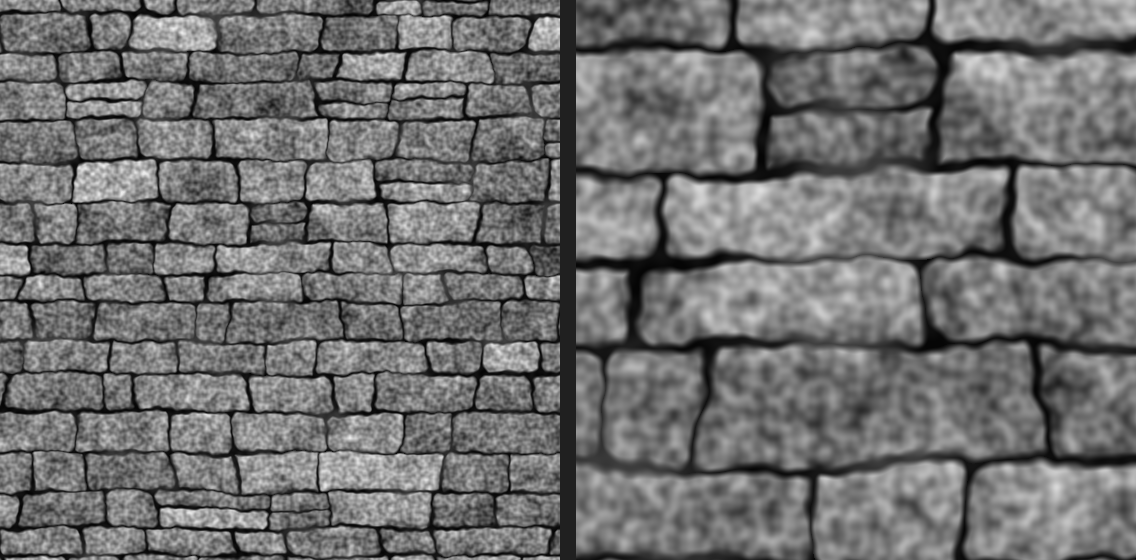
Left: the whole. Right: its middle third, enlarged.
Give the GLSL for this texture, as a Shadertoy shader.

```glsl
const float ROWS = 15.5;
const float COLUMNS = 7.2;

float hash(vec2 p) {
    vec3 q = fract(vec3(p.xyx) * 0.1031);
    q += dot(q, q.yzx + 33.33);
    return fract((q.x + q.y) * q.z);
}

vec2 gradient(vec2 cell) {
    float angle = 6.2832 * hash(cell + 17.0);
    return vec2(cos(angle), sin(angle));
}

float gradientNoise(vec2 p) {
    vec2 i = floor(p), f = p - i;
    vec2 u = f * f * f * (f * (f * 6.0 - 15.0) + 10.0);
    vec2 e = vec2(0.0, 1.0);
    float low = mix(dot(gradient(i), f), dot(gradient(i + e.yx), f - e.yx), u.x);
    float high = mix(dot(gradient(i + e), f - e), dot(gradient(i + 1.0), f - 1.0), u.x);
    return mix(low, high, u.y);
}

// Height of a bed joint, in rows
float bedJoint(float row, float x) {
    float jitter = 0.52 * (hash(vec2(row, 3.0)) - 0.5);
    return row + jitter + 0.17 * gradientNoise(vec2(x * 6.0, row * 7.3));
}

// Position of a slanted head joint, in columns
float headJoint(float column, float row, float height) {
    vec2 id = vec2(column, row);
    float jitter = 0.68 * (hash(id + 41.0) - 0.5);
    float slant = 0.22 * (hash(id + 73.0) - 0.5);
    return column + jitter + slant * (height - 0.5);
}

// Distance inward from the rounded outline of a stone
float roundedInset(vec2 inset, float radius) {
    vec2 q = radius - inset;
    return radius - length(max(q, 0.0)) - min(max(q.x, q.y), 0.0);
}

// Returns inset, distance below the top edge, and the stone's id
vec4 findStone(vec2 p) {
    float y = p.y * ROWS;
    float row = floor(y);
    if (y < bedJoint(row, p.x)) row -= 1.0;
    else if (y >= bedJoint(row + 1.0, p.x)) row += 1.0;
    float bottom = bedJoint(row, p.x);
    float top = bedJoint(row + 1.0, p.x);
    float height = (y - bottom) / (top - bottom);

    float x = p.x * COLUMNS + 5.0 * hash(vec2(row, 9.0));
    float column = floor(x);
    if (x < headJoint(column, row, height)) column -= 1.0;
    else if (x >= headJoint(column + 1.0, row, height)) column += 1.0;
    float left = headJoint(column, row, height);
    float right = headJoint(column + 1.0, row, height);
    vec2 id = vec2(column, row);

    // A few tall stones split into two shallow courses
    if (top - bottom > 0.95 && hash(id + 5.0) > 0.86) {
        float middle = mix(bottom, top, 0.35 + 0.3 * hash(id + 6.0));
        if (y < middle) top = middle;
        else {
            bottom = middle;
            id += 200.0;
        }
    }
    vec2 inset = vec2(min(x - left, right - x) / COLUMNS, min(y - bottom, top - y) / ROWS);
    float radius = 0.005 + 0.011 * hash(id + 11.0);
    return vec4(roundedInset(inset, radius), (top - y) / ROWS, id);
}

float stoneTone(vec2 id) {
    float pale = step(0.86, hash(id + 23.0));
    return 0.42 + 0.15 * hash(id + 29.0) + 0.09 * pale;
}

// Mottling from broad stains down to fine grain
float stoneGrain(vec2 p, vec2 id) {
    vec2 q = p + 3.7 * hash(id + 31.0);
    float angle = 3.1416 * hash(id + 37.0);
    vec2 along = vec2(cos(angle), sin(angle));
    vec2 streak = vec2(dot(q, along), dot(q, vec2(-along.y, along.x)));
    float grain = 0.13 * gradientNoise(q * 14.0) + 0.13 * gradientNoise(q * 33.0);
    grain += 0.21 * gradientNoise(q * 68.0) + 0.25 * gradientNoise(q * 125.0);
    grain += 0.13 * gradientNoise(streak * vec2(22.0, 80.0));
    return grain - 0.14 * smoothstep(0.15, 0.55, gradientNoise(q * 10.0 + 8.0));
}

void mainImage(out vec4 fragColor, in vec2 fragCoord) {
    vec2 uv = fragCoord / iResolution.y;

    // Rough, chipped outlines
    vec2 chips = vec2(gradientNoise(uv * 27.0), gradientNoise(uv * 27.0 + 50.0)) * 0.006;
    chips += vec2(gradientNoise(uv * 75.0), gradientNoise(uv * 75.0 + 90.0)) * 0.003;
    vec4 stone = findStone(uv + chips);

    // Stone face with a worn, lit rim
    float gap = 0.0022 + 0.0036 * gradientNoise(uv * 13.0 + 30.0);
    float depth = stone.x - gap;
    float face = stoneTone(stone.zw) + stoneGrain(uv, stone.zw);
    face += 0.11 * exp(-max(stone.y - gap - 0.003, 0.0) / 0.005);
    face -= 0.07 * (1.0 - smoothstep(0.0, 0.008, depth));

    // Dark joints, partly filled where they are tight
    float fill = smoothstep(-0.05, 0.45, gradientNoise(uv * 9.0 + 70.0));
    float joint = 0.04 + 0.2 * fill + 0.06 * gradientNoise(uv * 90.0);
    float softness = max(0.0024, 1.0 / iResolution.y);
    float value = mix(joint, face, smoothstep(-softness, softness * 1.3, depth));
    fragColor = vec4(vec3(clamp(value, 0.02, 0.92)), 1.0);
}
```
